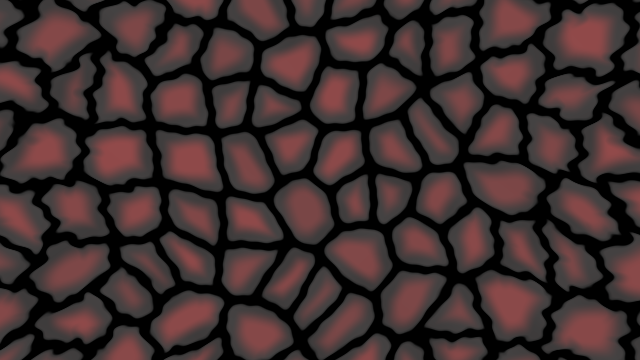
Give the GLSL for this pattern, as a Shadertoy shader.

```glsl
// Draws cracked black hide: rounded grey cells with soft red hearts.
#define CELLS 7.0        // cells per canvas height at the centre
#define BULGE 0.15       // growth of cells towards the corners
#define JITTER 0.68      // irregularity of the cell centres
#define GAP 0.072        // half width of the cracks, in cells
#define ROUNDING 0.042   // softness of the cell corners
#define JAG 0.035        // roughness of the crack edges
#define GLOW_START 0.11  // depth where the red begins
#define GLOW_FULL 0.40   // depth where the red is strongest

const vec3 CRACK = vec3(0.0);
const vec3 RIM = vec3(0.19, 0.19, 0.19);
const vec3 HIDE = vec3(0.255, 0.245, 0.245);
const vec3 HEART = vec3(0.54, 0.285, 0.285);

vec2 hash2(vec2 p) {
    vec3 h = fract(p.xyx * vec3(0.1031, 0.1030, 0.0973));
    h += dot(h, h.yzx + 33.33);
    return fract((h.xx + h.yz) * h.zy);
}

vec2 cellPoint(vec2 cell) {
    return cell + 0.5 + JITTER * (hash2(cell + 71.0) - 0.5);
}

// Rounded distance to the border of the nearest cell (x), and the cell id (yz).
vec3 cellField(vec2 p) {
    vec2 base = floor(p), nearest = base;
    float best = 1e3;
    for (int j = -1; j <= 1; j++)
    for (int i = -1; i <= 1; i++) {
        vec2 cell = base + vec2(i, j);
        vec2 d = cellPoint(cell) - p;
        if (dot(d, d) < best) { best = dot(d, d); nearest = cell; }
    }

    // Exponential smooth minimum over all neighbouring borders
    vec2 a = cellPoint(nearest) - p;
    float sum = 0.0;
    for (int j = -2; j <= 2; j++)
    for (int i = -2; i <= 2; i++) {
        if (i == 0 && j == 0) continue;
        vec2 b = cellPoint(nearest + vec2(i, j)) - p;
        float edge = dot(0.5 * (a + b), normalize(b - a));
        sum += exp(-edge / ROUNDING);
    }
    return vec3(-ROUNDING * log(sum), nearest);
}

// Sideways shear by layered sines, rougher away from the centre
vec2 roughen(vec2 q, float amount) {
    q.x += amount * (sin(q.y * 9.0 + 2.0 * sin(q.x * 1.3)) + 0.5 * sin(q.y * 21.0 + 3.0 * sin(q.x * 1.9)));
    q.y += amount * (sin(q.x * 8.0 + 2.0 * sin(q.y * 1.7)) + 0.5 * sin(q.x * 19.0 + 3.0 * sin(q.y * 1.1)));
    return q;
}

void mainImage(out vec4 fragColor, in vec2 fragCoord) {
    vec2 p = (fragCoord - 0.5 * iResolution.xy) / iResolution.y;
    float r2 = dot(p, p);

    // Bulged, gently bent cell space
    vec2 q = p * CELLS * (1.0 - BULGE * r2);
    q += 0.16 * sin(q.yx * vec2(1.1, 0.9) + vec2(0.7, 2.3));

    vec3 rough = cellField(roughen(q, JAG * (0.4 + 1.3 * smoothstep(0.0, 0.6, r2))));
    float depth = cellField(q + 0.05 * sin(q.yx * 4.3 + 1.7 * q)).x;

    // Grey hide with a faint smoky unevenness
    float inside = rough.x - GAP;
    vec3 col = mix(RIM, HIDE, smoothstep(0.0, 0.05, inside));
    col *= 1.0 + 0.05 * sin(q.x * 3.1 + 2.0 * sin(q.y * 2.3));

    // Red heart, of varied strength from cell to cell
    float strength = mix(0.75, 1.1, hash2(rough.yz + 17.0).x);
    float glow = smoothstep(GLOW_START, GLOW_FULL, min(depth, rough.x + 0.06));
    col = mix(col, HEART, glow * strength);

    // Sharp cracks
    float pixel = 0.8 * CELLS / iResolution.y;
    col = mix(CRACK, col, smoothstep(-pixel, pixel, inside));
    fragColor = vec4(col, 1.0);
}
```
